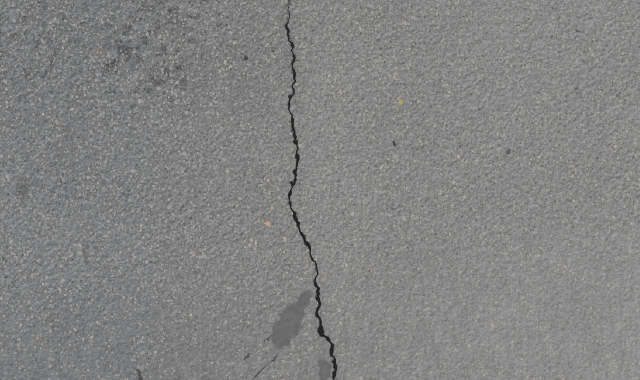
Give the GLSL for this texture, as a Shadertoy shader.

```glsl
// Weathered grey asphalt with pale aggregate, a jagged vertical crack and a tar patch.

const int CRACK_POINTS = 18;
const vec2 CRACK[CRACK_POINTS] = vec2[](
    vec2(.763, 1.01), vec2(.756, .923), vec2(.769, .868), vec2(.774, .791),
    vec2(.763, .725), vec2(.769, .670), vec2(.782, .604), vec2(.776, .538),
    vec2(.760, .466), vec2(.782, .411), vec2(.809, .352), vec2(.833, .297),
    vec2(.835, .231), vec2(.837, .176), vec2(.844, .132), vec2(.870, .095),
    vec2(.881, .033), vec2(.881, -.02));

float hash(vec2 p) {
    vec3 q = fract(vec3(p.xyx) * .1031);
    q += dot(q, q.yzx + 33.33);
    return fract((q.x + q.y) * q.z);
}

float noise(vec2 p) {
    vec2 i = floor(p), f = fract(p);
    f = f * f * (3. - 2. * f);
    return mix(mix(hash(i), hash(i + vec2(1, 0)), f.x),
               mix(hash(i + vec2(0, 1)), hash(i + vec2(1, 1)), f.x), f.y);
}

vec2 noise2(vec2 p) { return vec2(noise(p), noise(p + 40.)) - .5; }

float fbm(vec2 p) {
    float sum = 0., amp = .5;
    for (int i = 0; i < 4; i++) {
        sum += amp * noise(p);
        p = mat2(1.6, 1.2, -1.2, 1.6) * p + 17.3;
        amp *= .5;
    }
    return sum;
}

float segment(vec2 p, vec2 a, vec2 b) {
    vec2 d = b - a;
    return length(p - a - d * clamp(dot(p - a, d) / dot(d, d), 0., 1.));
}

float crackDistance(vec2 p) {
    float d = 9.;
    for (int i = 1; i < CRACK_POINTS; i++) d = min(d, segment(p, CRACK[i - 1], CRACK[i]));
    return d;
}

// Coverage of a shape with signed distance d and edge softness.
float cover(float d, float soft) { return 1. - smoothstep(-soft, soft, d); }

// Soft ellipse, 1 at the centre and 0 outside.
float blob(vec2 p, vec2 centre, vec2 radius, float soft) {
    return cover(length((p - centre) / radius) - 1., soft);
}

// Scattered stones: x = coverage, y = random tint.
vec2 stones(vec2 p, float cells, float density, float size, float pixel) {
    vec2 g = p * cells, best = vec2(0);
    float ragged = .55 + .9 * noise(g * 4.);
    for (int y = -1; y <= 1; y++)
    for (int x = -1; x <= 1; x++) {
        vec2 c = floor(g) + vec2(x, y);
        float tint = hash(c + 71.3);
        vec2 q = g - c - vec2(hash(c + 13.1), hash(c + 37.9));
        q.x *= mix(.7, 1.4, tint);
        float r = size * mix(.35, 1., hash(c + 91.7)) * ragged;
        float a = cover(length(q) - r, pixel * cells * .6) * step(hash(c + 5.7), density);
        if (a > best.x) best = vec2(a, tint);
    }
    return best;
}

void mainImage(out vec4 fragColor, in vec2 fragCoord) {
    float pixel = 1. / iResolution.y;
    vec2 p = fragCoord * pixel;
    vec2 warp = noise2(p * 75.) * .01 + noise2(p * 150. + 9.) * .005;
    vec2 w = p + warp;
    float worn = smoothstep(.45, .05, p.y - .15 * (p.x - .8));

    // Broad light: darker at the left, paler to the lower right
    float tone = mix(.488, .528, smoothstep(.1, 1.4, p.x));
    tone += worn * mix(-.014, .018, smoothstep(.2, 1.6, p.x));
    tone -= .018 * blob(p, vec2(.2, 1), vec2(.5, .35), .8);
    tone += .014 * blob(p, vec2(.88, .5), vec2(.09, .4), .8);
    tone += .03 * (fbm(p * 6.) - .47);
    vec3 col = tone * mix(vec3(.985, 1, 1.015), vec3(1.005, 1, .995), smoothstep(.1, .8, p.x));

    // Lit grain, with vertical brushing low down
    vec2 light = vec2(-.002, .003);
    col += mix(.21, .15, worn) * (fbm(p * 130.) - fbm((p + light) * 130.));
    col += mix(.11, .08, worn) * (noise(p * 270.) - .5);
    col += .045 * worn * (noise(p * vec2(150, 28)) - .5);

    // Bare pitted lumps at upper left
    float pitZone = max(blob(p, vec2(.38, .84), vec2(.13, .14), .6),
                        blob(p, vec2(.48, .97), vec2(.13, .1), .6));
    pitZone = max(pitZone, .6 * blob(p, vec2(.08, .9), vec2(.12, .14), .6));
    col -= pitZone * .09 * smoothstep(.53, .66, fbm(p * vec2(60, 46)));
    col += .1 * pitZone * (noise(p * 48.) - noise((p + light * 3.) * 48.));

    // Aggregate in two sizes, sparser to the lower right
    float density = mix(.38, .2, smoothstep(.5, 1.4, p.x)) * mix(1., .55, worn);
    vec2 fine = stones(p, 112., density, .36, pixel);
    vec2 coarse = stones(p + 3.1, 56., density * .4, .26, pixel);
    vec3 cool = vec3(.6, .61, .62), warm = vec3(.75, .71, .64);
    col = mix(col, mix(cool, warm, fine.y), fine.x * .72);
    vec3 pale = mix(mix(cool, warm, coarse.y), vec3(.7, .57, .48), step(.95, coarse.y));
    col = mix(col, pale, coarse.x * .78);
    col *= 1. - .2 * stones(p + 8.4, 85., .16, .25, pixel).x * mix(1., .5, worn);

    // Leaning tar patches and thin branching cracks
    vec2 lean = w - vec2(.4 * (w.y - .16), 0);
    float tar = max(blob(lean, vec2(.764, .142), vec2(.036, .06), .12),
                    blob(lean, vec2(.78, .205), vec2(.018, .034), .25));
    tar = max(tar, blob(w, vec2(.853, .025), vec2(.016, .03), .2));
    col = mix(col, vec3(.4, .4, .405) + .1 * (fbm(p * 90.) - .47), tar * .82);
    float branch = min(segment(w, vec2(.72, .125), vec2(.685, .085)),
                       segment(w, vec2(.685, .085), vec2(.642, .053)));
    branch = min(branch, segment(w, vec2(.738, .075), vec2(.668, .008)));
    col *= 1. - .5 * cover(branch - .0014, pixel) * smoothstep(.15, .5, noise(p * 45.));

    // Isolated dark pits, stains and tinted stones
    float dark = max(blob(w, vec2(.648, .846), vec2(.005, .008), .3),
                     blob(w, vec2(1.041, .621), vec2(.004, .01), .3));
    dark = max(dark, .6 * blob(w, vec2(1.337, .598), vec2(.004, .008), .3));
    dark = max(dark, .7 * blob(w, vec2(.368, .012), vec2(.007, .014), .3));
    dark = max(dark, .3 * blob(w, vec2(.062, .5), vec2(.014, .03), .5));
    dark = max(dark, .3 * blob(w, vec2(.227, .335), vec2(.007, .035), .5));
    col = mix(col, vec3(.2), dark * .8);
    col = mix(col, vec3(.7, .62, .36), blob(w, vec2(1.053, .729), vec2(.006), .3));
    col = mix(col, vec3(.8, .62, .48), blob(w, vec2(.706, .41), vec2(.006), .3));

    // Main crack: faint worn rim, then a ragged dark core
    float d = crackDistance(w);
    float halfWidth = mix(.0042, .0027, smoothstep(.1, .8, p.y)) * (.45 + 1.1 * noise(p * 65.));
    halfWidth *= mix(1., .4, smoothstep(.92, .95, p.y));
    col *= 1. - .1 * exp(-d * 160.);
    col = mix(col, vec3(.12), .93 * cover(d - halfWidth, pixel * .8));

    fragColor = vec4(clamp(col, 0., 1.), 1);
}
```
